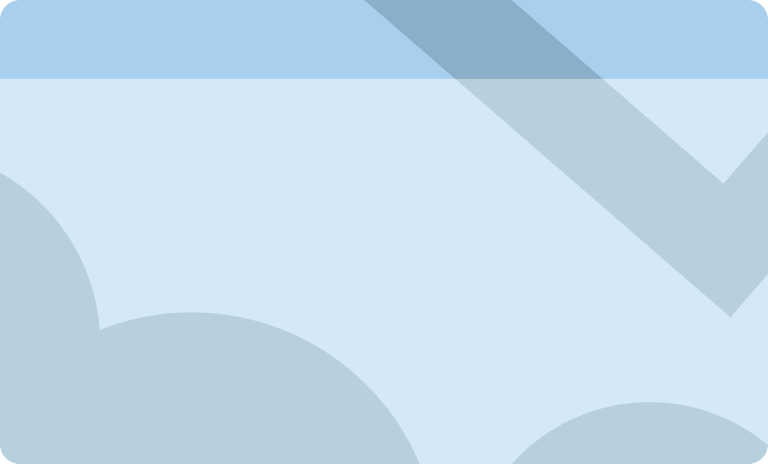
A WebGL 2 fragment shader for this background:

```glsl
#version 300 es
precision highp float;
// A pale blue rounded card with a header band, a wide diagonal chevron
// and three large discs rising from the lower edges. Each shape is a
// signed distance in units of the canvas height, blended in flat colours.

uniform vec2 u_resolution;
out vec4 outColor;

const vec3 PAPER  = vec3(1.0);
const vec3 SKY    = vec3(0.837, 0.910, 0.965);
const vec3 BAND   = vec3(0.657, 0.816, 0.934);
const vec3 SHADE  = vec3(0.722, 0.816, 0.863);
const vec3 SHADED_BAND = vec3(0.537, 0.690, 0.784);

const float BAND_BOTTOM = 0.830;
const float CORNER_RADIUS = 0.043;

// Coverage of a shape: 1 inside, 0 outside, one soft pixel between
float coverage(float dist, float pixel) {
    return clamp(0.5 - dist / pixel, 0.0, 1.0);
}

float disc(vec2 p, vec2 center, float radius) {
    return length(p - center) - radius;
}

float roundedBox(vec2 p, vec2 halfSize, float radius) {
    vec2 q = abs(p) - halfSize + radius;
    return length(max(q, 0.0)) + min(max(q.x, q.y), 0.0) - radius;
}

// Two endless perpendicular arms that meet at the outer corner;
// widths holds the distances from the outer edges to the inner corner
float chevron(vec2 p, vec2 corner, vec2 arm, vec2 widths) {
    vec2 d = p - corner;
    vec2 q = vec2(dot(d, arm), dot(d, vec2(arm.y, -arm.x)));
    vec2 inner = q - widths;
    return max(-min(q.x, q.y), min(inner.x, inner.y));
}

void main() {
    float pixel = 1.0 / u_resolution.y;
    vec2 p = gl_FragCoord.xy * pixel;
    vec2 halfCard = 0.5 * u_resolution * pixel;

    // Discs and chevron share one tint, so they merge into one shape
    float shape = disc(p, vec2(-0.2086, 0.2581), 0.4247);
    shape = min(shape, disc(p, vec2(0.4129, -0.2065), 0.5333));
    shape = min(shape, disc(p, vec2(1.4000, -0.2645), 0.3978));
    vec2 arm = normalize(vec2(-0.756, 0.655));
    shape = min(shape, chevron(p, vec2(1.5742, 0.3161), arm, vec2(0.2002, 0.2080)));

    // Flat colours, darker where the shape crosses the band
    float band = coverage(BAND_BOTTOM - p.y, pixel);
    vec3 ground = mix(SKY, BAND, band);
    vec3 shaded = mix(SHADE, SHADED_BAND, band);
    vec3 color = mix(ground, shaded, coverage(shape, pixel));

    // Rounded card corners
    float card = roundedBox(p - halfCard, halfCard, CORNER_RADIUS);
    color = mix(PAPER, color, coverage(card, pixel));
    outColor = vec4(color, 1.0);
}
```
